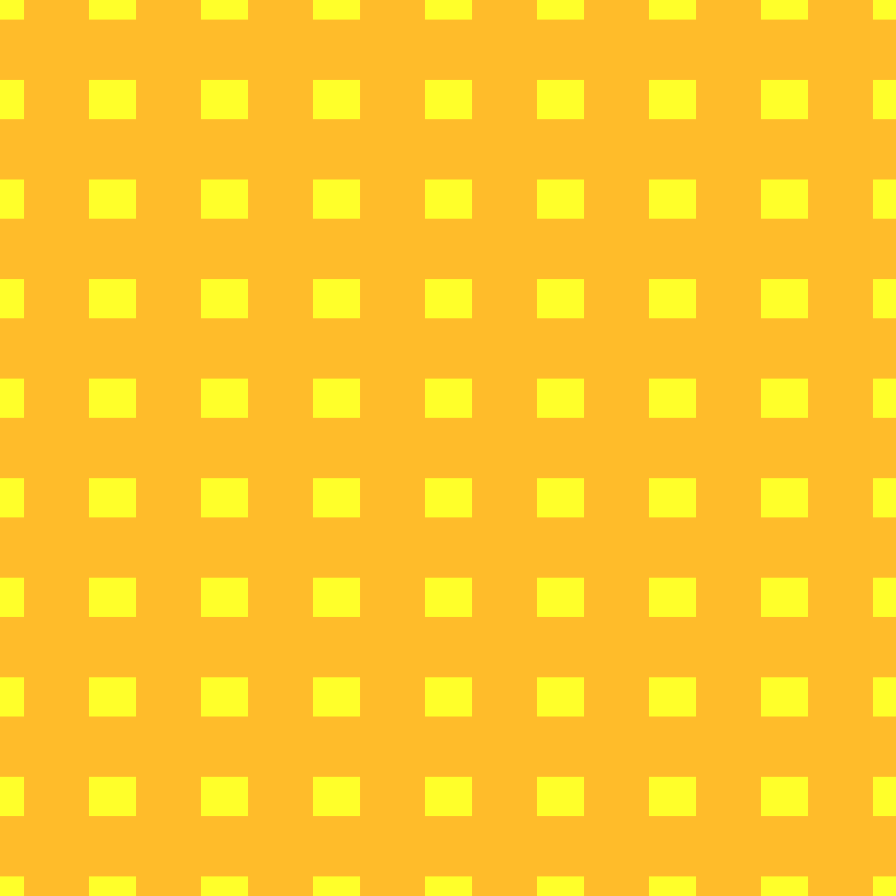
A Shadertoy shader for this pattern:

```glsl
#define REPEATS vec2(8.0, 9.0)
#define BLOCK_SIZE vec2(0.42, 0.394)
#define BLOCK_SHIFT vec2(0.0045, 0.0)
#define GROUND_COLOR vec3(1.0, 0.737, 0.165)
#define BLOCK_COLOR vec3(1.0, 1.0, 0.165)

// Antialiased coverage of a centred box, in cell units
float boxCoverage(vec2 p, vec2 size, vec2 pixel) {
    vec2 inside = clamp((0.5 * size - abs(p)) / pixel + 0.5, 0.0, 1.0);
    return inside.x * inside.y;
}

void mainImage(out vec4 fragColor, in vec2 fragCoord) {
    // Blocks sit on the lattice points, so the border cuts through them
    vec2 grid = fragCoord / iResolution.xy * REPEATS - BLOCK_SHIFT;
    vec2 cell = fract(grid + 0.5) - 0.5;
    vec2 pixel = REPEATS / iResolution.xy;

    float block = boxCoverage(cell, BLOCK_SIZE, pixel);
    fragColor = vec4(mix(GROUND_COLOR, BLOCK_COLOR, block), 1.0);
}
```
